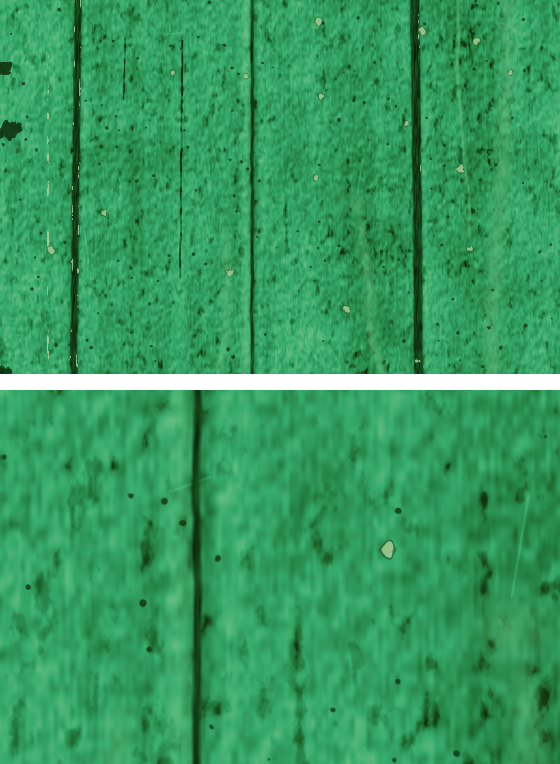
Top: the whole. Bottom: its middle third, enlarged.
Give the GLSL for this texture, as a Shadertoy shader.

```glsl
// Weathered green painted boards with dark joints, paint runs, chips and scratches.

// Lengths are fractions of the canvas width.
const float FIRST_JOINT = 0.1354;
const float JOINT_PITCH = 0.3045;
const float JOINT_LEAN = 0.011;
const float JOINT_HALF = 0.0052;
const float RIDGE_HALF = 0.0075;
const float BASE_TONE = 0.65;
const int SCRATCHES = 24;

const vec3 JOINT_DARK = vec3(0.06, 0.20, 0.06);
const vec3 DEEP_GREEN = vec3(0.11, 0.37, 0.16);
const vec3 DARK_GREEN = vec3(0.14, 0.51, 0.27);
const vec3 MID_GREEN = vec3(0.18, 0.59, 0.35);
const vec3 MAIN_GREEN = vec3(0.21, 0.67, 0.42);
const vec3 LIGHT_GREEN = vec3(0.38, 0.74, 0.50);
const vec3 CREAM = vec3(0.66, 0.81, 0.60);

// Dull zones: centre x, half width, strength
const vec3 WORN[3] = vec3[3](vec3(0.23, 0.09, 0.15), vec3(0.64, 0.06, 0.17), vec3(0.83, 0.08, 0.16));
// Paint runs: x at the top, top, drift, half width
const vec4 RUNS[4] = vec4[4](vec4(0.406, 0.27, -0.03, 0.007), vec4(0.638, 0.30, 0.125, 0.008),
                             vec4(0.812, 0.70, 0.05, 0.003), vec4(0.917, 0.80, -0.05, 0.013));
// Bare patches: centre, radius
const vec3 BARE[3] = vec3[3](vec3(0.016, 0.436, 0.024), vec3(0.006, 0.546, 0.017), vec3(0.006, 0.003, 0.014));

float hash(vec2 p) {
    vec3 q = fract(vec3(p.xyx) * 0.1031);
    q += dot(q, q.yzx + 33.33);
    return fract((q.x + q.y) * q.z);
}

float noise(vec2 p) {
    vec2 i = floor(p), f = fract(p);
    f = f * f * (3.0 - 2.0 * f);
    return mix(mix(hash(i), hash(i + vec2(1, 0)), f.x),
               mix(hash(i + vec2(0, 1)), hash(i + vec2(1, 1)), f.x), f.y);
}

float fbm(vec2 p) {
    float sum = 0.0, amp = 0.533;
    for (int i = 0; i < 4; i++) {
        sum += amp * noise(p);
        p = p * 2.03 + 17.3;
        amp *= 0.5;
    }
    return sum;
}

float bump(float x, float halfWidth) { return exp(-x * x / (halfWidth * halfWidth)); }

// Distance to the nearest ragged spot on a jittered grid
float spots(vec2 p, float cells, float chance, float radius) {
    float d = 1.0;
    for (int k = 0; k < 9; k++) {
        vec2 cell = floor(p * cells) + vec2(k % 3 - 1, k / 3 - 1);
        if (hash(cell + cells) > chance) continue;
        vec2 centre = (cell + vec2(hash(cell + 5.1), hash(cell + 9.7))) / cells;
        d = min(d, length(p - centre) - radius * (0.4 + hash(cell + 3.3)));
    }
    return d + radius * 1.3 * (noise(p * 260.0) - 0.5);
}

float segment(vec2 p, vec2 a, vec2 b) {
    vec2 ab = b - a;
    return length(p - a - ab * clamp(dot(p - a, ab) / dot(ab, ab), 0.0, 1.0));
}

vec3 greenRamp(float t) {
    vec3 c = mix(JOINT_DARK, DEEP_GREEN, clamp(t / 0.15, 0.0, 1.0));
    c = mix(c, DARK_GREEN, clamp((t - 0.15) / 0.2, 0.0, 1.0));
    c = mix(c, MID_GREEN, clamp((t - 0.35) / 0.18, 0.0, 1.0));
    c = mix(c, MAIN_GREEN, clamp((t - 0.53) / 0.17, 0.0, 1.0));
    return mix(c, LIGHT_GREEN, clamp((t - 0.7) / 0.3, 0.0, 1.0));
}

void mainImage(out vec4 fragColor, in vec2 fragCoord) {
    vec2 p = fragCoord / iResolution.x;
    float px = 1.0 / iResolution.x;

    // Brushed, blistered paint
    float tone = BASE_TONE + 0.45 * (fbm(p * vec2(38, 3)) - 0.5) + 0.4 * (fbm(p * 13.0) - 0.5);
    vec2 blister = p * vec2(120, 95) + 2.0 * fbm(p * 30.0);
    tone += 0.32 * (noise(blister) - noise(blister + vec2(-0.3, 0.45)));
    tone += 0.28 * (noise(p * vec2(300, 150)) - 0.5) + 0.16 * (noise(p * vec2(420, 45)) - 0.5);
    tone -= 0.35 * smoothstep(0.6, 0.8, fbm(p * vec2(90, 55) + 40.0));
    for (int i = 0; i < 3; i++) tone -= WORN[i].z * bump(p.x - WORN[i].x, WORN[i].y);

    // Scratches and long cracks
    for (int i = 0; i < SCRATCHES; i++) {
        vec2 s = vec2(i, 7);
        vec2 a = vec2(hash(s), 0.67 * hash(s + 20.0));
        float angle = 6.283 * hash(s + 40.0);
        float d = segment(p, a, a + (0.015 + 0.05 * hash(s + 60.0)) * vec2(cos(angle), sin(angle)));
        tone += (hash(s + 80.0) - 0.35) * 0.35 * (1.0 - smoothstep(0.0003, 0.0006 + px, d));
    }
    vec2 bent = p + vec2(0.002 * (noise(vec2(p.y * 45.0, 2)) - 0.5), 0);
    float crack = min(segment(bent, vec2(0.322, 0.172), vec2(0.326, 0.595)),
                      segment(bent, vec2(0.221, 0.49), vec2(0.224, 0.6)) + 0.0006);
    tone -= 0.55 * (1.0 - smoothstep(0.0005, 0.0012 + px, crack)) * (0.5 + noise(p * 140.0));

    // Joints: the middle one is a raised ridge with a narrow dark edge
    float id = clamp(floor((p.x - FIRST_JOINT) / JOINT_PITCH + 0.5), 0.0, 2.0);
    float sunk = abs(id - 1.0);
    float x = p.x - FIRST_JOINT - id * JOINT_PITCH + (id - 1.0) * JOINT_LEAN * (p.y - 0.33);
    x += 0.003 * (fbm(vec2(p.y * 28.0, id * 9.0)) - 0.5);
    float side = x - 0.0105 * (1.0 - sunk);
    float halfJoint = mix(0.0017, JOINT_HALF + 0.0008 * id, sunk);
    float joint = 1.0 - smoothstep(halfJoint - 0.001, halfJoint + 0.0015 + px, abs(side));
    float ridge = (1.0 - sunk) * bump(x, RIDGE_HALF);
    tone += 0.2 * ridge + 0.12 * bump(side - 0.014, 0.005) - 0.22 * bump(side, 0.011);
    vec3 color = greenRamp(tone);

    // Pale paint runs, one headed by a knot
    float run = max(0.35 * ridge, 0.5 * bump(length(p - RUNS[1].xy), 0.017));
    for (int i = 0; i < 4; i++) {
        vec4 r = RUNS[i];
        float path = r.x + r.z * (r.y - p.y) + 0.012 * (noise(vec2(p.y * 13.0, i)) - 0.5);
        float span = 1.0 - smoothstep(r.y - 0.04, r.y, p.y);
        if (i == 2) span *= smoothstep(0.22, 0.27, p.y);
        run = max(run, 0.6 * span * bump(p.x - path, r.w));
    }
    color = mix(color, LIGHT_GREEN, run * (0.45 + 0.8 * noise(p * vec2(130, 90))));
    float soot = noise(vec2(side * 600.0, p.y * 60.0));
    color = mix(color, JOINT_DARK * (0.6 + 0.7 * soot), joint * (1.0 - 0.25 * soot));

    // Cream flecks on joint lips and down the left board
    float flake = noise(p * vec2(190, 65)) + 0.3 * (noise(p * 300.0) - 0.5);
    float lip = sunk * bump(abs(side) - halfJoint, 0.0022) * (1.0 - 0.12 * id);
    float column = bump(p.x - 0.086, 0.004) * (1.0 - smoothstep(0.56, 0.6, p.y));
    color = mix(color, CREAM, 0.85 * smoothstep(0.62, 0.72, flake * max(lip, column)));

    // Rimmed chips, pinholes and bare patches
    float chip = spots(p, 17.0, 0.1, 0.0045);
    color = mix(color, DEEP_GREEN, 0.75 * (1.0 - smoothstep(0.0006, 0.0016 + px, chip)));
    color = mix(color, CREAM, 0.85 * (1.0 - smoothstep(-0.0008, px, chip)));
    float hole = spots(p, 55.0, 0.07, 0.0016);
    color = mix(color, JOINT_DARK, 0.8 * (1.0 - smoothstep(-0.0003, 0.0005 + px, hole)));
    for (int i = 0; i < 3; i++) {
        float reach = length((p - BARE[i].xy) * vec2(1, 1.4)) / BARE[i].z;
        float bare = smoothstep(0.02, 0.14, fbm(p * 110.0) + 0.28 - 0.75 * reach);
        color = mix(color, JOINT_DARK, 0.9 * bare);
    }
    fragColor = vec4(color, 1.0);
}
```
